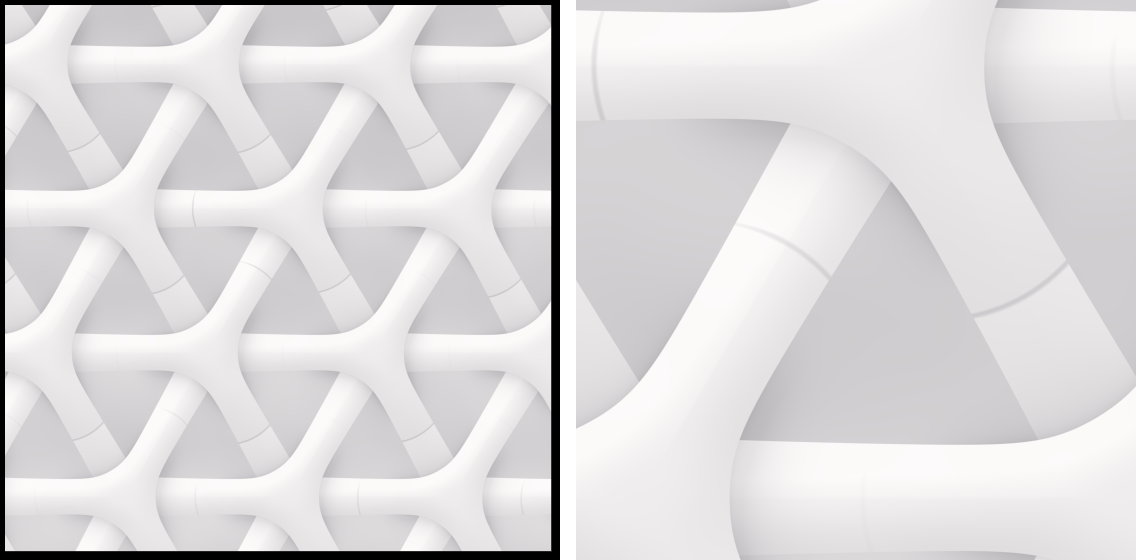
Left: the whole. Right: its middle third, enlarged.
Write a Shadertoy shader that draws this pattern.

```glsl
const float ROW = 0.8660254;

vec2 armDirection(int k) {
    float angle = radians(60.0 + 120.0 * float(k));
    return vec2(cos(angle), sin(angle));
}

float hash(vec2 p) {
    return fract(sin(dot(p, vec2(127.1, 311.7))) * 43758.5);
}

vec2 randomGradient(vec2 cell) {
    float angle = 6.2832 * hash(cell);
    return vec2(cos(angle), sin(angle));
}

float gradientNoise(vec2 p) {
    vec2 i = floor(p), f = p - i;
    vec2 u = f * f * f * (f * (f * 6.0 - 15.0) + 10.0);
    vec2 o = vec2(1, 0);
    float a = dot(randomGradient(i), f);
    float b = dot(randomGradient(i + o.xy), f - o.xy);
    float c = dot(randomGradient(i + o.yx), f - o.yx);
    float d = dot(randomGradient(i + o.xx), f - o.xx);
    return mix(mix(a, b, u.x), mix(c, d, u.x), u.y);
}

// Three flared arms blended by an exponential smooth minimum
float tripod(vec2 p) {
    float sum = 0.0;
    for (int k = 0; k < 3; k++) {
        vec2 dir = armDirection(k);
        float t = clamp(dot(p, dir), 0.0, 0.9);
        sum += exp(-18.0 * (length(p - dir * t) - 0.02 * t * t));
    }
    return -log(sum) / 18.0 - 0.103;
}

// Brightness of the rounded, outward sloping shell with its joint seams
float shellLight(vec2 p, float d, vec2 id) {
    vec2 e = vec2(0.004, 0);
    vec2 outward = vec2(tripod(p + e.xy) - tripod(p - e.xy),
                        tripod(p + e.yx) - tripod(p - e.yx)) / (2.0 * e.x);
    vec2 slope = 0.55 * p + 0.42 * outward * smoothstep(-0.14, 0.01, d);
    float light = 0.76 + dot(slope, vec2(-0.35, 0.85));
    for (int k = 0; k < 3; k++) {
        vec2 dir = armDirection(k);
        float across = dot(p, vec2(-dir.y, dir.x));
        float random = hash(id + 7.3 * float(k));
        float along = dot(p, dir) + 1.5 * across * across - 0.53 - 0.06 * random;
        float strength = k == 2 ? 0.5 : 0.05 + 0.4 * pow(random, 4.0);
        light -= strength * smoothstep(0.009, 0.001, abs(along));
        if (k == 2) light += 0.13 * smoothstep(-0.004, 0.004, along);
    }
    return clamp(light, 0.0, 1.05);
}

// Shades what lies below a tripod, then lays the tripod over it
float layTripod(float below, vec2 p, vec2 id, float blur) {
    float d = tripod(p);
    float castEdge = max(tripod(p - vec2(0.025, -0.03)), 0.0);
    float nearCentre = smoothstep(0.5, 0.22, length(p));
    below -= nearCentre * (0.5 * exp(-castEdge * 17.0) + 0.22 * exp(-max(d, 0.0) * 90.0));
    return mix(below, shellLight(p, d, id), smoothstep(blur, -blur, d));
}

vec2 nodeCentre(vec2 id) {
    return vec2(id.x + 0.5 * id.y + 0.5, id.y * ROW);
}

void mainImage(out vec4 fragColor, in vec2 fragCoord) {
    vec2 uv = fragCoord / iResolution.xy;

    // Triangular lattice, slightly wider toward the top
    float height = (uv.y - 0.113) / 0.2573;
    vec2 q = vec2((uv.x - 0.371) / (0.2917 + 0.0048 * height), height * ROW);
    float blur = 2.5 / iResolution.y;

    // Nearest node
    float row = round(height);
    vec2 guess = vec2(round(q.x - 0.5 * row - 0.5), row);
    vec2 nearest = guess;
    for (int j = -1; j <= 1; j++)
        for (int i = -1; i <= 1; i++) {
            vec2 id = guess + vec2(i, j);
            if (distance(q, nodeCentre(id)) < distance(q, nodeCentre(nearest))) nearest = id;
        }

    // Soft backing wall, paler toward the bottom
    float light = 0.27 - 0.2 * uv.y + 0.13 * gradientNoise(uv * vec2(5.0, 7.0));
    light -= 0.1 * sin(6.2832 * (height - 0.15));

    // Arms reaching in from the neighbours, then the nearest node over them
    for (int j = -1; j <= 1; j++)
        for (int i = -1; i <= 1; i++) {
            vec2 id = nearest + vec2(i, j);
            if (i != 0 || j != 0) light = layTripod(light, q - nodeCentre(id), id, blur);
        }
    light = layTripod(light, q - nodeCentre(nearest), nearest, blur);
    light += 0.03 * gradientNoise(uv * 18.0);

    vec3 color = mix(vec3(0.80, 0.79, 0.80), vec3(0.98, 0.97, 0.97), light);

    // Black frame
    vec2 inset = min(uv - vec2(0.009, 0.0156), vec2(0.9845, 0.991) - uv);
    float inside = smoothstep(-0.5, 0.5, min(inset.x, inset.y) * iResolution.y);
    fragColor = vec4(color * inside, 1.0);
}
```
